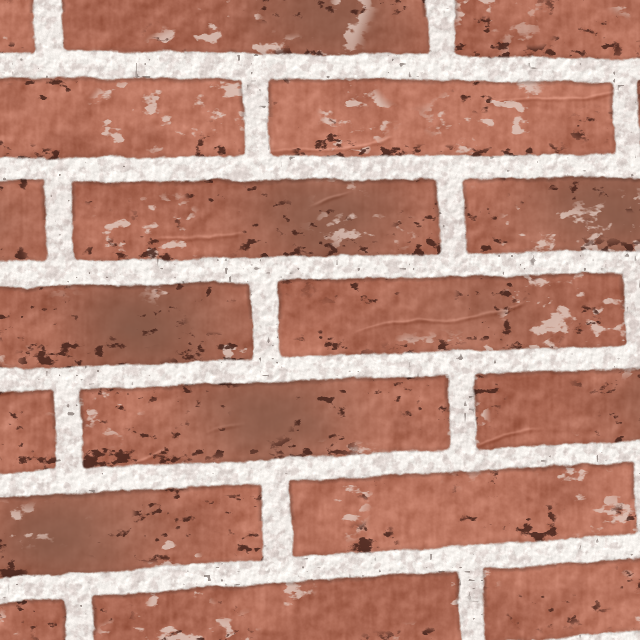
This texture is drawn by a Shadertoy shader. Its source:

```glsl
// Weathered red brick wall in running bond, seen at a slight angle with pale rough mortar.
// Canvas points are mapped to brick cells by a mild perspective; each cell holds a
// ragged rounded box, tinted by hashes and layered noise.

float hash(vec2 p) {
    vec3 q = fract(p.xyx * vec3(0.1031, 0.1030, 0.0973));
    q += dot(q, q.yzx + 33.33);
    return fract((q.x + q.y) * q.z);
}

float noise(vec2 p) {
    vec2 i = floor(p), f = fract(p);
    f = f * f * (3.0 - 2.0 * f);
    return mix(mix(hash(i), hash(i + vec2(1, 0)), f.x),
               mix(hash(i + vec2(0, 1)), hash(i + vec2(1, 1)), f.x), f.y);
}

float fbm(vec2 p) {
    float sum = 0.0, amp = 0.533;
    for (int i = 0; i < 4; i++) {
        sum += amp * noise(p);
        p = mat2(1.6, 1.2, -1.2, 1.6) * p + 17.3;
        amp *= 0.5;
    }
    return sum;
}

float roundedBox(vec2 p, vec2 halfSize, float radius) {
    vec2 e = abs(p) - halfSize + radius;
    return length(max(e, 0.0)) + min(max(e.x, e.y), 0.0) - radius;
}

// Surface slope lit from the upper left
float relief(vec2 p, float scale) {
    return fbm(p * scale) - fbm(p * scale - vec2(0.3, 0.4));
}

vec3 mortarColor(vec2 p, float d, float upright) {
    float grit = fbm(p * 95.0);
    float shade = smoothstep(0.42, 0.72, grit) * 0.75 + 0.35 * upright * fbm(p * 30.0);
    vec3 col = mix(vec3(0.97, 0.95, 0.93), vec3(0.85, 0.80, 0.78), clamp(shade, 0.0, 1.0));
    col += 0.22 * relief(p + 3.0, 120.0);
    // Sparse dark grains, and soft contact shade beside the bricks
    float grain = smoothstep(0.87, 0.95, noise(p * 150.0)) * smoothstep(0.5, 0.7, noise(p * 31.0));
    col = mix(col, vec3(0.50, 0.45, 0.43), 0.75 * grain);
    return col * (1.0 - 0.10 * (1.0 - smoothstep(0.0, 0.004, d)));
}

vec3 brickColor(vec2 p, vec2 q, vec2 halfSize, vec2 id, float d) {
    float tint = hash(id + 11.0), age = hash(id + 29.0);

    // Clay body with broad clouds and vertical drag marks
    float cloud = fbm(p * vec2(9.0, 13.0) + 20.0 * tint);
    float drag = noise(p * vec2(240.0, 30.0)) - 0.5;
    float body = smoothstep(0.25, 0.75, cloud + 0.35 * (tint - 0.5));
    vec3 col = mix(vec3(0.74, 0.47, 0.385), vec3(0.655, 0.395, 0.315), body);
    col += 0.035 * drag + 0.07 * (fbm(p * 110.0) - 0.5);
    col += 0.16 * relief(p, 48.0);

    // Scorched brown patch on some bricks
    vec2 scorch = vec2(q.x - (tint - 0.5) * halfSize.x, q.y * 1.2) / vec2(0.13, 0.10);
    float burn = exp(-dot(scorch, scorch)) * smoothstep(0.4, 0.65, age);
    col = mix(col, vec3(0.52, 0.35, 0.285), burn * (0.6 + 0.5 * cloud));

    // Slanting crease pressed into the clay
    float crease = q.y + 0.22 * q.x + 0.012 * sin(q.x * 18.0 + 6.0 * tint) + 0.01 * (cloud - 0.5);
    float hasCrease = step(0.62, hash(id + 53.0)) * smoothstep(0.35, 0.6, noise(p * 14.0));
    col += hasCrease * (0.09 * exp(-pow(crease / 0.0022, 2.0))
                      - 0.07 * exp(-pow((crease - 0.004) / 0.003, 2.0)));

    // Pale smears of lime
    float smear = smoothstep(0.60, 0.72, fbm(p * vec2(42.0, 68.0) + 7.0))
                * smoothstep(0.56, 0.76, noise(p * 11.0 + 40.0));
    col = mix(col, vec3(0.88, 0.79, 0.75), 0.8 * smear);

    // Dark pits, mostly along the lower edge
    float low = smoothstep(0.3, 0.95, q.y / halfSize.y);
    float pit = smoothstep(0.66, 0.78, fbm(p * vec2(58.0, 85.0) + 90.0) + 0.09 * low)
              * smoothstep(0.45, 0.65, noise(p * vec2(12.0, 20.0) + 5.0));
    col = mix(col, vec3(0.27, 0.14, 0.11), 0.85 * pit);

    // Worn rim, with a thin shadow under the upper joint
    float rim = smoothstep(-0.008, 0.0, d);
    col *= 1.0 - rim * (0.08 + 0.14 * step(q.y, 0.0));
    return col;
}

void mainImage(out vec4 fragColor, in vec2 fragCoord) {
    vec2 p = fragCoord / iResolution.xy;
    p.y = 1.0 - p.y;

    // Courses converge to the right; head joints lean and tighten
    float pitch = 0.1648 - 0.0155 * p.x;
    float course = (p.y - 0.099 - 0.009 * p.x) / pitch;
    float along = p.x - 0.0755 - 0.0081 * (course + 0.5);
    float column = 0.5 * along * (3.057 + 0.33 * along);
    column += 0.5 * (1.0 - mod(floor(course), 2.0));

    vec2 cell = vec2(column, course);
    vec2 id = floor(cell);
    vec2 size = vec2(2.0 / (3.057 + 0.66 * along), pitch);
    vec2 joint = vec2(0.0225 - 0.004 * p.x, 0.0195 - 0.0015 * p.x);
    vec2 halfSize = 0.5 * size - joint;

    // Ragged outline and slight misplacement of each brick
    vec2 q = (fract(cell) - 0.5) * size;
    q += 0.004 * (vec2(hash(id + 71.0), hash(id + 83.0)) - 0.5);
    q += 0.009 * (vec2(fbm(p * 24.0), fbm(p * 24.0 + 40.0)) - 0.5);
    float d = roundedBox(q, halfSize, 0.006) + 0.004 * (fbm(p * 120.0 + 9.0) - 0.5);

    float edge = 0.001 + 0.75 / iResolution.y;
    float upright = smoothstep(-0.004, 0.004, abs(q.x) - halfSize.x)
                  * (1.0 - smoothstep(-0.004, 0.004, abs(q.y) - halfSize.y));
    vec3 col = mix(brickColor(p, q, halfSize, id, d), mortarColor(p, d, upright),
                   smoothstep(-edge, edge, d));
    fragColor = vec4(clamp(col, 0.0, 1.0), 1.0);
}
```
